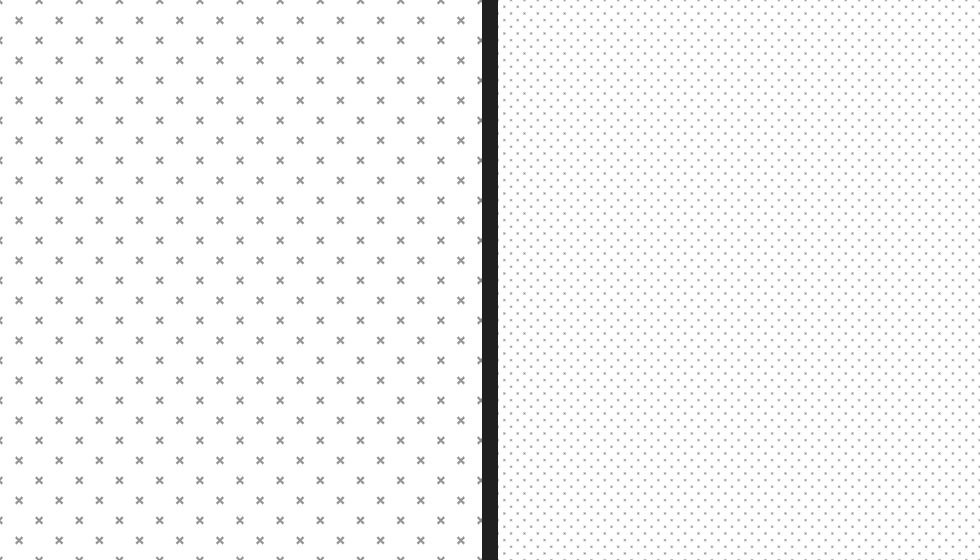
Left, the tile; right, the same tile 3 across and 3 down.
This pattern is drawn by a Shadertoy shader. Its source:

```glsl
// Small grey diagonal crosses in staggered rows on a white ground.

const vec2 REPEATS = vec2(12.0, 14.0);       // whole cells across and down
const vec2 CROSS_CENTRE = vec2(0.475, 0.49); // first cross within a cell
const float HALF_LENGTH = 0.116;             // arm sizes, in cells
const float HALF_WIDTH = 0.028;
const vec3 GROUND = vec3(1.0);
const vec3 INK = vec3(0.58);

// Position relative to the nearest point of a unit lattice
vec2 nearestCell(vec2 p, vec2 centre) {
    return fract(p - centre + 0.5) - 0.5;
}

float boxDistance(vec2 p, vec2 halfSize) {
    vec2 d = abs(p) - halfSize;
    return length(max(d, 0.0)) + min(max(d.x, d.y), 0.0);
}

// Two square-ended bars crossing at 45 degrees
float crossDistance(vec2 p, float halfLength, float halfWidth) {
    vec2 q = vec2(p.x + p.y, p.y - p.x) * sqrt(0.5);
    vec2 bar = vec2(halfLength, halfWidth);
    return min(boxDistance(q, bar), boxDistance(q.yx, bar));
}

void mainImage(out vec4 fragColor, in vec2 fragCoord) {
    vec2 p = fragCoord / iResolution.xy * REPEATS;
    float pixel = REPEATS.y / iResolution.y;

    // The second lattice sits half a cell across and half a cell up
    float d = 1.0;
    for (int i = 0; i < 2; i++) {
        vec2 local = nearestCell(p, CROSS_CENTRE + 0.5 * float(i));
        d = min(d, crossDistance(local, HALF_LENGTH, HALF_WIDTH));
    }

    float coverage = clamp(0.5 - d / pixel, 0.0, 1.0);
    fragColor = vec4(mix(GROUND, INK, coverage), 1.0);
}
```
